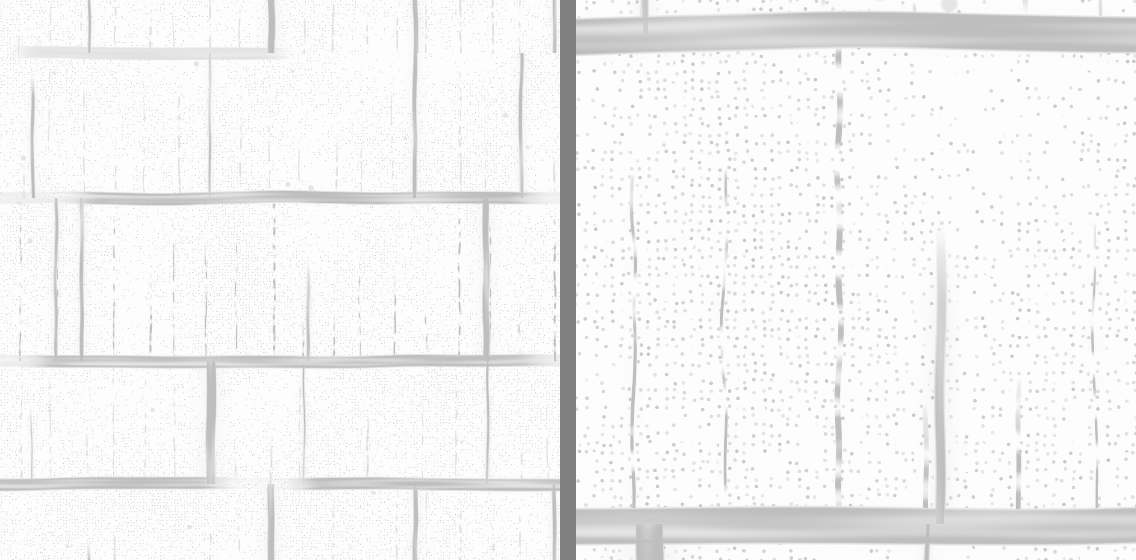
Left: the whole. Right: its middle third, enlarged.
Reproduce this texture map procedurally as a WebGL 2 fragment shader.

```glsl
#version 300 es
precision highp float;
// A pale, tileable wall of four uneven courses of blocks with grey joints.
// Beds and upright joints are distance bands; thin broken seams sit on a column
// grid, and the faces carry a fine stipple gathered along gradient noise contours.

uniform vec2 u_resolution;
out vec4 fragColor;

// Tones
const vec3 PAPER = vec3(0.992);
const vec3 SOFT_GREY = vec3(0.90);
const vec3 JOINT_GREY = vec3(0.745);

// Beds, from the lowest up: height, strength and the stretch where each fades
const vec4 BED_Y = vec4(0.135, 0.355, 0.646, 0.906);
const vec4 BED_INK = vec4(1.0, 0.96, 1.0, 0.52);
const vec4 FADE_X = vec4(0.465, 0.015, 0.045, 0.77);
const vec4 FADE_HALF = vec4(0.075, 0.055, 0.10, 0.27);
const vec4 FADE_KEEP = vec4(0.18, 0.3, 0.28, 0.04);
const float BED_HALF = 0.0108;

// Four main upright joints in each course: place, half width, share of height
const vec4 JOINT_X[4] = vec4[4](
  vec4(0.376, 0.543, 0.871, 0.057), vec4(0.146, 0.868, 0.550, 0.100),
  vec4(0.059, 0.375, 0.741, 0.931), vec4(0.484, 0.742, 0.990, 0.159));
const vec4 JOINT_HALF[4] = vec4[4](
  vec4(0.0085, 0.0016, 0.0024, 0.0013), vec4(0.0036, 0.0058, 0.0030, 0.0030),
  vec4(0.0032, 0.0022, 0.0038, 0.0034), vec4(0.0062, 0.0042, 0.0036, 0.0026));
const vec4 JOINT_REACH[4] = vec4[4](
  vec4(1.2, 1.2, 1.2, 0.7), vec4(1.2, 1.2, 0.65, 1.2),
  vec4(0.9, 1.2, 1.2, 1.2), vec4(1.2, 1.2, 1.2, 0.6));

// Thin seams, stipple and knots
const float SEAM_COLUMNS = 18.0;
const float SEAM_OFFSET = 0.70;
const vec4 SEAM_INK = vec4(0.55, 0.95, 0.5, 0.5);
const float DOT_CELLS = 190.0;
const float DOT_RADIUS = 0.21;
const float KNOT_CELLS = 13.0;

vec2 hash2(vec2 cell) {
  uvec2 q = uvec2(ivec2(cell) + 64) * uvec2(73856093u, 19349663u);
  uint n = q.x ^ q.y;
  n = (n ^ (n >> 15)) * 739391u;
  n = (n ^ (n >> 13)) * 668265u;
  n ^= n >> 16;
  return vec2(n & 65535u, n >> 16) / 65535.0;
}

float cornerSlope(vec2 cell, vec2 offset, vec2 period) {
  float angle = 6.2832 * hash2(mod(cell, period)).x;
  return dot(vec2(cos(angle), sin(angle)), offset);
}

// Gradient noise that repeats across the canvas, about -0.7 to 0.7
float gradNoise(vec2 uv, vec2 period) {
  vec2 p = uv * period, i = floor(p), f = p - i;
  vec2 w = f * f * f * (f * (f * 6.0 - 15.0) + 10.0), e = vec2(1.0, 0.0);
  float low = mix(cornerSlope(i, f, period), cornerSlope(i + e, f - e, period), w.x);
  float high = mix(cornerSlope(i + e.yx, f - e.yx, period),
                   cornerSlope(i + 1.0, f - 1.0, period), w.x);
  return mix(low, high, w.y);
}

float wrapDelta(float d) { return fract(d + 0.5) - 0.5; }

float band(float d, float halfWidth, float soft) {
  return 1.0 - smoothstep(halfWidth - soft, halfWidth + soft, abs(d));
}

// One horizontal bed: darker rims, streaked middle, one faded stretch
float bedInk(vec2 p, int i, float px) {
  float d = wrapDelta(p.y - BED_Y[i] - 0.005 * gradNoise(p, vec2(5.0, 4.0)));
  float rim = smoothstep(0.35, 0.9, abs(d) / BED_HALF);
  float streak = gradNoise(p, vec2(6.0, 110.0));
  float body = clamp(0.76 + 0.22 * rim + 0.55 * streak, 0.4, 1.0);
  float fade = band(wrapDelta(p.x - FADE_X[i]), FADE_HALF[i], 0.04);
  float halo = 0.14 * exp(-abs(d) / 0.012);
  float ink = max(body * band(d, BED_HALF, px + 0.0008), halo);
  return ink * BED_INK[i] * mix(1.0, FADE_KEEP[i], fade);
}

float jointInk(vec2 p, int course, float rise, float px) {
  float ink = 0.0, bend = 0.004 * gradNoise(p, vec2(9.0, 11.0));
  float wear = clamp(0.9 + 0.6 * gradNoise(p, vec2(90.0, 9.0)), 0.5, 1.0);
  for (int i = 0; i < 4; i++) {
    float halfWidth = JOINT_HALF[course][i], reach = JOINT_REACH[course][i];
    float d = wrapDelta(p.x - JOINT_X[course][i] + bend);
    float halo = 0.24 * exp(-abs(d) / (2.2 * halfWidth + 0.002));
    float line = max(wear * band(d, halfWidth, px * 0.7 + 0.0008), halo);
    ink = max(ink, line * (1.0 - smoothstep(reach - 0.25, reach, rise)));
  }
  return ink;
}

// Broken hairlines rising from the foot of each course
float seamInk(vec2 p, int course, float rise, float px) {
  float column = mod(floor(p.x * SEAM_COLUMNS - SEAM_OFFSET + 0.5), SEAM_COLUMNS);
  vec2 h = hash2(vec2(column, float(course) + 31.0));
  float x = (column + SEAM_OFFSET + 0.3 * (h.x - 0.5)) / SEAM_COLUMNS;
  float d = wrapDelta(p.x - x + 0.003 * gradNoise(p, vec2(18.0, 22.0)));
  float reach = 0.2 + 1.1 * h.y;
  float gaps = smoothstep(-0.25, 0.3, gradNoise(p, vec2(18.0, 64.0)) + 0.25 * (1.0 - rise) - 0.1);
  float line = band(d, 0.0007 + 0.0011 * h.x, px * 0.7) + 0.12 * exp(-abs(d) / 0.006);
  return SEAM_INK[course] * gaps * line * (1.0 - smoothstep(reach - 0.3, reach, rise));
}

float stippleInk(vec2 p, float px) {
  vec2 cell = floor(p * DOT_CELLS), h = hash2(cell), h2 = hash2(cell + 301.0);
  float d = length(fract(p * DOT_CELLS) - 0.5 - 0.5 * (h - 0.5));
  float vein = 1.0 - smoothstep(0.0, 0.16, abs(gradNoise(p, vec2(38.0, 30.0))));
  float density = 0.36 + 0.3 * vein + 0.6 * gradNoise(p, vec2(6.0, 5.0));
  float dotShape = 1.0 - smoothstep(-0.5, 0.5, (d - DOT_RADIUS) / (px * DOT_CELLS));
  return dotShape * smoothstep(-0.06, 0.06, density - h2.x) * mix(0.35, 0.8, h2.y);
}

float knotInk(vec2 p) {
  vec2 cell = floor(p * KNOT_CELLS), h = hash2(cell + 700.0);
  vec2 offset = fract(p * KNOT_CELLS) - mix(vec2(0.2), vec2(0.8), hash2(cell + 900.0));
  float radius = mix(0.03, 0.07, h.y);
  return 0.45 * step(h.x, 0.16) * band(length(offset), radius, 0.025);
}

void main() {
  vec2 p = gl_FragCoord.xy / u_resolution;
  float px = 1.0 / min(u_resolution.x, u_resolution.y);

  // Find the course and the relative height within it
  int course = 3;
  for (int i = 0; i < 4; i++) if (p.y >= BED_Y[i]) course = i;
  float courseHeight = fract(BED_Y[(course + 1) % 4] - BED_Y[course]);
  float rise = fract(p.y - BED_Y[course]) / courseHeight;

  // Block faces first, then the joints over them
  float face = max(stippleInk(p, px), knotInk(p));
  face = max(face, seamInk(p, course, rise, px));
  float joints = jointInk(p, course, rise, px);
  for (int i = 0; i < 4; i++) joints = max(joints, bedInk(p, i, px));
  float ink = clamp(max(face * (1.0 - smoothstep(0.2, 0.5, joints)), joints), 0.0, 1.0);

  vec3 color = mix(PAPER, SOFT_GREY, smoothstep(0.0, 0.45, ink));
  color = mix(color, JOINT_GREY, smoothstep(0.4, 1.0, ink));
  fragColor = vec4(color, 1.0);
}
```
